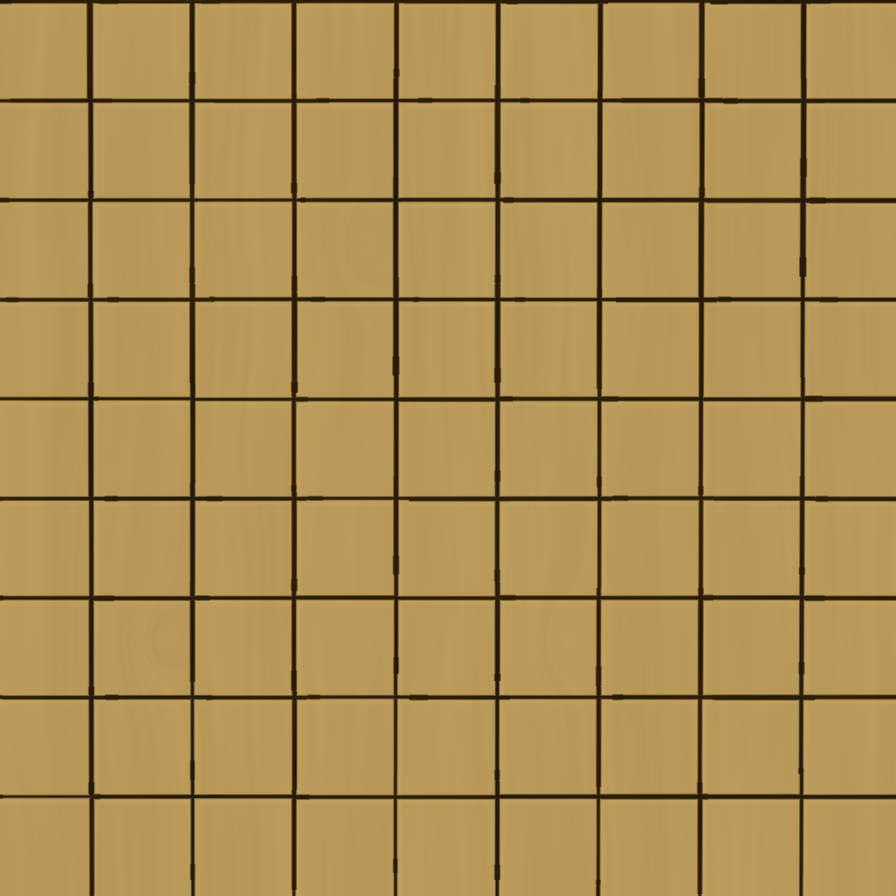
This pattern is drawn by a WebGL 1 fragment shader. Its source:

```glsl
precision highp float;

uniform vec2 u_resolution;

#define WOOD vec3(0.722, 0.600, 0.350)
#define INK vec3(0.155, 0.100, 0.022)
#define ROW_PITCH 0.1110
#define ROW_ORIGIN 0.1106
#define COLUMN_PITCH mix(0.1131, 0.1138, uv.y)
#define COLUMN_ORIGIN mix(0.1022, 0.1008, uv.y)
#define LINE_SOFTNESS 0.0014
#define LINE_WOBBLE 0.0009
#define GRAIN_CONTRAST 0.055
#define KNOT_SIZE vec2(0.022, 0.040)
#define EDGE_LIGHT 0.035

float hash(vec2 p) {
    p = fract(p * vec2(0.1731, 0.2917));
    p += dot(p, p.yx + 27.31);
    return fract((p.x + p.y) * p.x * 13.7);
}

float noise(vec2 p) {
    vec2 i = floor(p);
    vec2 f = fract(p);
    f = f * f * (3.0 - 2.0 * f);
    return mix(mix(hash(i), hash(i + vec2(1.0, 0.0)), f.x),
               mix(hash(i + vec2(0.0, 1.0)), hash(i + vec2(1.0, 1.0)), f.x), f.y);
}

// Upright fibres, bent into closed rings around a few faint knots
float woodGrain(vec2 uv) {
    float knot = 0.0;
    for (int i = 0; i < 3; i++) {
        float k = float(i);
        vec2 center = vec2(0.175 + 0.225 * k, 0.285 + 0.44 * mod(k, 2.0));
        vec2 d = (uv - center) / KNOT_SIZE;
        knot += exp(-0.6 * dot(d, d));
    }
    float bend = noise(uv * vec2(7.0, 3.0)) + 0.4 * noise(uv * vec2(18.0, 6.0));
    float across = uv.x + 0.035 * bend + 0.055 * knot;
    float broad = noise(vec2(across * 32.0, uv.y * 2.5)) - 0.5;
    float fibre = noise(vec2(across * 110.0, uv.y * 5.0 + 9.0)) - 0.5;
    float rings = sin(across * 420.0) * (0.10 + 0.22 * min(knot, 1.0));
    return 0.45 * broad + 0.35 * fibre + 0.4 * rings;
}

// Ink of one hand-ruled line; "along" counts cells down its length
float ruledLine(float offset, float along, float id, float halfWidth, float pixel) {
    float start = along - 0.25 * hash(vec2(id, 71.0));
    vec2 piece = vec2(id + 11.0, floor(start) + 23.0);
    float shift = (hash(piece) - 0.5) * LINE_WOBBLE;
    float width = halfWidth + (hash(piece + 40.0) - 0.5) * LINE_WOBBLE;

    // Short overlaps where two strokes meet
    float t = fract(start);
    float nickLength = 0.05 + 0.15 * hash(piece + 80.0);
    float nick = smoothstep(0.0, 0.015, t) * (1.0 - smoothstep(nickLength, nickLength + 0.015, t));
    width += 0.0006 * nick * step(0.4, hash(piece + 120.0));

    float soft = max(LINE_SOFTNESS, 0.7 * pixel);
    return 1.0 - smoothstep(width - soft, width + soft, abs(offset - shift));
}

// Thin bright band beside a line
float edgeLight(float offset) {
    return smoothstep(0.002, 0.004, offset) * (1.0 - smoothstep(0.005, 0.010, offset));
}

void main() {
    vec2 uv = gl_FragCoord.xy / u_resolution;
    float pixel = 1.0 / min(u_resolution.x, u_resolution.y);

    // Grid whose columns spread slightly toward the top
    vec2 pitch = vec2(COLUMN_PITCH, ROW_PITCH);
    vec2 cell = (uv - vec2(COLUMN_ORIGIN, ROW_ORIGIN)) / pitch;
    vec2 id = floor(cell + 0.5);
    vec2 offset = (cell - id) * pitch;

    // Wood surface
    float light = 1.0 + GRAIN_CONTRAST * woodGrain(uv);
    light += EDGE_LIGHT * max(edgeLight(offset.x), edgeLight(-offset.y));
    vec3 color = WOOD * light;

    // Ruled lines, heavier toward the top and the right
    float columns = ruledLine(offset.x, cell.y, id.x, mix(0.0022, 0.0030, uv.y), pixel);
    float rows = ruledLine(offset.y, cell.x, id.y + 50.0, mix(0.0020, 0.0026, uv.x), pixel);
    rows *= step(-0.5, id.y);
    vec3 ink = INK * (0.9 + 0.3 * noise(uv * 14.0));
    color = mix(color, ink, max(columns, rows));

    gl_FragColor = vec4(color, 1.0);
}
```
